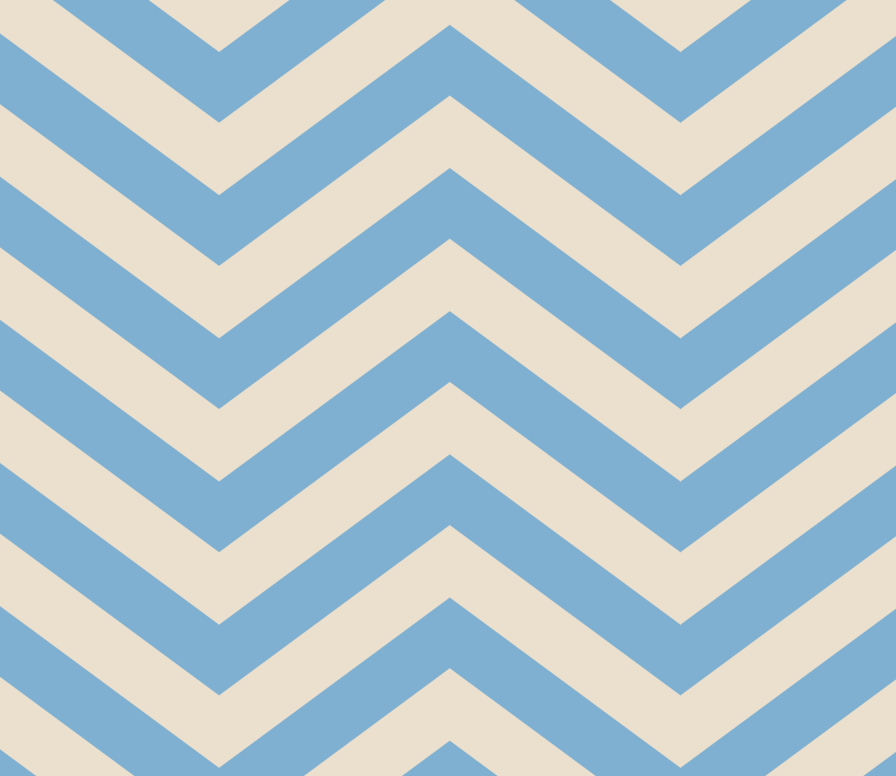
Write a Shadertoy shader that draws this pattern.

```glsl
// Draws a flat chevron pattern of blue zigzag bands on cream.

// Lengths are fractions of the canvas height.
const vec3 CREAM = vec3(0.92, 0.873, 0.803);
const vec3 BLUE = vec3(0.497, 0.692, 0.818);
const float ZIGZAG_WIDTH = 0.5946;   // peak to peak
const float ZIGZAG_DROP = 0.2195;    // peak to valley
const float BAND_PITCH = 0.1845;     // band to band
const float BAND_HEIGHT = 0.0911;    // blue part, measured vertically
const vec2 PEAK = vec2(0.5796, 0.5990); // top corner of one blue band
const float EDGE_PIXELS = 0.75;      // half width of the soft edge

// Triangle wave: 0 at each peak, 1 at each valley.
float zigzag(float x) {
    return 2.0 * abs(fract((x - PEAK.x) / ZIGZAG_WIDTH + 0.5) - 0.5);
}

// Signed distance to the nearest band, negative inside.
float bandDistance(vec2 p) {
    float centre = PEAK.y - 0.5 * BAND_HEIGHT - ZIGZAG_DROP * zigzag(p.x);
    float offset = (fract((p.y - centre) / BAND_PITCH + 0.5) - 0.5) * BAND_PITCH;
    float slope = 2.0 * ZIGZAG_DROP / ZIGZAG_WIDTH;
    return (abs(offset) - 0.5 * BAND_HEIGHT) / sqrt(1.0 + slope * slope);
}

void mainImage(out vec4 fragColor, in vec2 fragCoord) {
    vec2 p = fragCoord / iResolution.y;
    float edge = EDGE_PIXELS / iResolution.y;
    float cream = smoothstep(-edge, edge, bandDistance(p));
    fragColor = vec4(mix(BLUE, CREAM, cream), 1.0);
}
```
